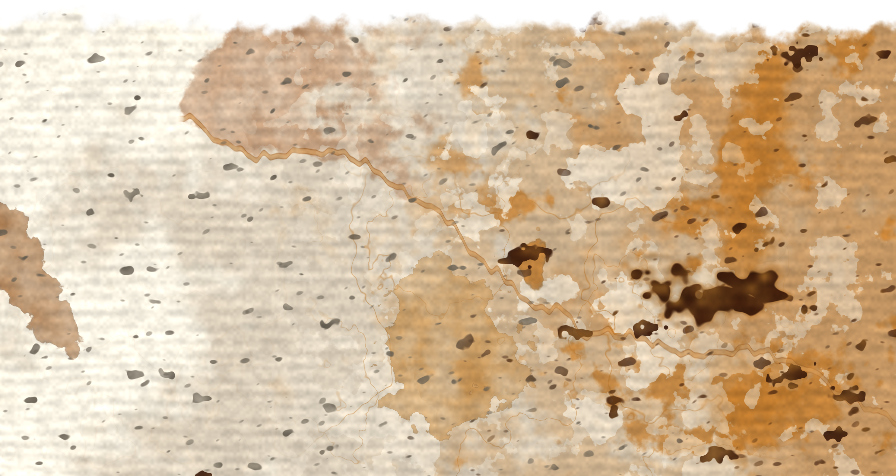
This texture is drawn by a WebGL 2 fragment shader. Its source:

```glsl
#version 300 es
precision highp float;
// Weathered ribbed paper with rust stains, a wandering crack and dark flecks.
uniform vec2 u_resolution;
out vec4 outColor;

const vec3 CREAM = vec3(.99, .965, .905);
const vec3 GREY = vec3(.86, .81, .73);
const vec3 TAN = vec3(.81, .70, .56);
const vec3 OCHRE = vec3(.77, .59, .39);
const vec3 RUST = vec3(.74, .47, .17);
const vec3 UMBER = vec3(.2, .08, .03);

float hash(vec2 p) {
  vec3 q = fract(p.xyx * .1031);
  q += dot(q, q.yzx + 33.33);
  return fract((q.x + q.y) * q.z);
}

vec2 hash2(vec2 p) { return vec2(hash(p), hash(p + 57.3)); }

float noise(vec2 p) {
  vec2 i = floor(p), f = fract(p);
  f = f * f * (3. - 2. * f);
  return mix(mix(hash(i), hash(i + vec2(1, 0)), f.x),
             mix(hash(i + vec2(0, 1)), hash(i + 1.), f.x), f.y);
}

float fbm(vec2 p) {
  float sum = 0., gain = .5;
  for (int i = 0; i < 5; i++) {
    sum += gain * noise(p);
    p = mat2(1.6, 1.2, -1.2, 1.6) * p + 11.7;
    gain *= .5;
  }
  return sum;
}

float fill(float d, float soft) { return 1. - smoothstep(-soft, soft, d); }

float contour(float f) { return fill(abs(f - .5) - .003, .006); }

float oval(vec2 p, vec2 center, vec2 radius) {
  return (length((p - center) / radius) - 1.) * min(radius.x, radius.y);
}

float taper(vec2 p, vec2 a, vec2 b, float ra, float rb) {
  float t = clamp(dot(p - a, b - a) / dot(b - a, b - a), 0., 1.);
  return length(p - mix(a, b, t)) - mix(ra, rb, t);
}

// Flat wash with a thin darker rim
vec3 stain(vec3 col, vec3 tint, float d, float amount) {
  col = mix(col, tint, amount * fill(d, .004));
  return mix(col, tint * .75, amount * .8 * fill(abs(d) - .001, .003));
}

float crackHeight(float x) {
  float sway = .06 * smoothstep(.38, .6, x) * cos((x - .76) * 6.8);
  return .925 - .45 * x + sway + .035 * (noise(vec2(x * 17., 3)) - .5)
       + .022 * (noise(vec2(x * 65., 8)) - .5);
}

// Scattered tilted flecks; bias thins them toward the left
float flecks(vec2 p, float cell, float chance, float size, float bias) {
  float cover = 0., rough = noise(p * 80.) - .5;
  for (int k = 0; k < 9; k++) {
    vec2 id = floor(p / cell) + vec2(k % 3, k / 3) - 1.;
    vec2 h = hash2(id + size * 900.);
    float keep = chance * mix(1., smoothstep(.9, 1.6, id.x * cell), bias);
    if (hash(id + 91.7) > keep) continue;
    float a = .9 * h.y - .2, r = size * mix(.35, 1., h.x * h.x);
    vec2 q = mat2(cos(a), -sin(a), sin(a), cos(a)) * (p - (id + h) * cell);
    float d = length(q * vec2(.65, 1.3)) - r + rough * r * 1.7;
    cover = max(cover, fill(d, .002));
  }
  return cover;
}

// Ragged group of merged blots
float cluster(vec2 p, vec2 center, vec2 spread) {
  float d = 1.;
  for (int i = 0; i < 9; i++) {
    vec2 h = hash2(vec2(i, 4));
    vec2 c = center + spread * (vec2(float(i) / 4., 2. * h.y) - 1.);
    d = min(d, oval(p, c, vec2(.03, .022) * (.5 + h.x)));
  }
  return d + .04 * (noise(p * 45.) - .5);
}

void main() {
  vec2 p = gl_FragCoord.xy / u_resolution.y;
  float ragged = fbm(p * 15. + 7.) - .5, fine = fbm(p * 32. + 3.) - .5;
  float mottle = noise(p * 38.), torn = ragged + .5 * fine;
  float crack = p.y - crackHeight(p.x);

  // Paper tone, warming from left to right
  float wet = .55 * p.x + .9 * fbm(p * 3.5) + .35 * torn;
  vec3 col = mix(CREAM, GREY, smoothstep(.56, .84, wet + .15 * (.5 - p.y)));
  col = mix(col, TAN, smoothstep(.95, 1.1, wet));
  col = mix(col, OCHRE, smoothstep(1.15, 1.42, wet));

  // Brown corner above the crack and broad rust washes
  float corner = max(.5 * p.y + .005 - p.x, -crack) + .09 * torn;
  float fade = 1. - smoothstep(.66, .86, p.x + .6 * torn);
  col = mix(col, vec3(.74, .57, .43), (.8 + ragged) * fade * fill(corner, .008));
  float streak = abs(p.x - 1.495 - .14 * p.y) - .035 + .14 * torn;
  col = mix(col, RUST, .85 * fill(streak, .03) * smoothstep(.36, .5, p.y));
  float pool = oval(p, vec2(1.52, .17), vec2(.19, .08)) + .3 * torn;
  col = mix(col, RUST, .75 * fill(pool, .03));
  float rusty = smoothstep(.57, .7, fbm(p * 9. + 60.) + .4 * torn);
  col = mix(col, RUST, .8 * rusty * smoothstep(.7, 1.2, p.x));

  // Bare flakes and tide lines
  float band = smoothstep(.4, .8, p.x) * (1. - smoothstep(1.25, 1.8, p.x));
  float flake = smoothstep(.56, .585, fbm(p * 8. + 31.) + .5 * torn);
  float chip = smoothstep(.1, .13, fbm(p * 19. + 45.) - .5) * smoothstep(.4, .7, p.x);
  col = mix(col, mix(GREY, CREAM, .4), max(.8 * band * flake, .5 * chip));
  float low = 1. - smoothstep(.5, .7, p.y);
  float tide = max(contour(fbm(p * 4.5 + 83.)), .8 * contour(fbm(p * 7. + 20.)));
  col = mix(col, RUST * .95, tide * (.55 * band * low * smoothstep(.6, .8, p.x) + .06));

  // Rimmed stains
  float blob = oval(p, vec2(.94, .26), vec2(.14, .16)) + .2 * torn;
  col = stain(col, vec3(.77, .57, .32), blob, .65 + .8 * ragged);
  float tongue = taper(p, vec2(-.01, .48), vec2(.14, .285), .085, .015);
  col = stain(col, vec3(.7, .53, .37), tongue + .1 * torn, .85 + ragged);
  float drip = oval(p, vec2(1.115, .43), vec2(.025, .045)) + .06 * torn;
  col = stain(col, RUST, drip, .8);

  // Crack with pale core and dark edges
  float along = smoothstep(.37, .4, p.x), gap = abs(crack) / 1.15 - .0045;
  col = mix(col, vec3(.77, .55, .3), .65 * along * fill(gap, .002));
  float lip = fill(abs(gap) - .0005, .002) * (.35 + noise(p * 45.));
  col = mix(col, vec3(.58, .33, .11), .75 * along * lip);

  // Dark flecks, grey at left and burnt at right
  float burnt = smoothstep(.9, 1.6, p.x + .9 * (noise(p * 12.) - .5));
  vec3 scorch = mix(UMBER, RUST * .7, mottle * mottle);
  vec3 ink = mix(vec3(.4, .37, .32), scorch, burnt);
  col = mix(col, ink, (.5 + .5 * mottle) * flecks(p, .07, .5, .011, 0.));
  col = mix(col, ink, .5 * flecks(p, .04, .3, .005, 0.));
  col = mix(col, scorch, .9 * flecks(p, .14, .5, .027, .95));
  float blot = cluster(p, vec2(1.48, .39), vec2(.12, .045));
  col = mix(col, RUST * .85, .6 * fill(blot - .008, .012));
  col = mix(col, scorch, .95 * fill(blot, .003));

  // Ribbed relief and grain
  float rib = sin(6.2832 * (p.y * 35.5 + .8 * noise(p * vec2(4, 7))));
  float relief = .05 * rib * (.2 + noise(p * vec2(22, 35)));
  relief += .1 * (noise(p * vec2(50, 85)) - .5) + .08 * (noise(p * 150.) - .5);
  col *= 1. + relief + .12 * fine;

  // Frayed upper edge
  float edge = .92 + .035 * noise(vec2(p.x * 24., 2)) + .04 * fill(abs(p.x - .5), .04);
  float bare = smoothstep(-.012, .018, p.y - edge + .08 * torn);
  outColor = vec4(clamp(mix(col, vec3(1), bare), 0., 1.), 1);
}
```
